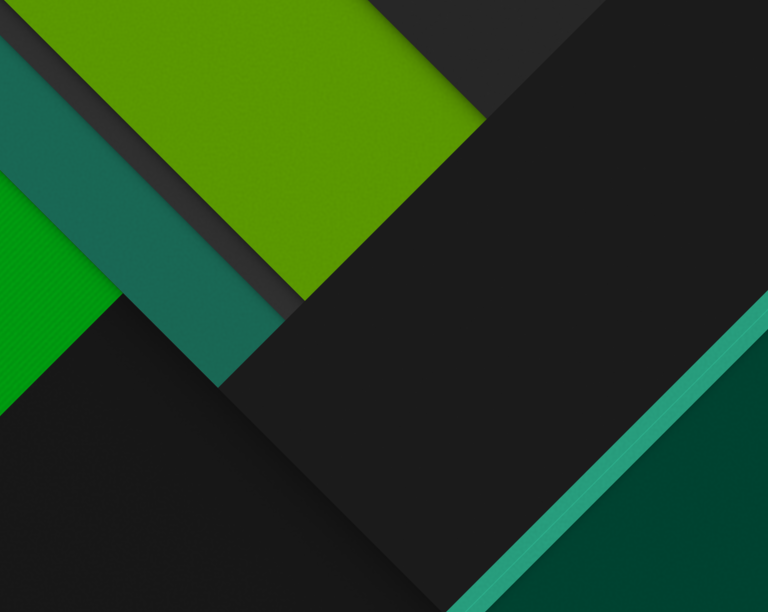
Give the GLSL for this background, as a Shadertoy shader.

```glsl
// Overlapping flat sheets laid along the two diagonals, like cut paper.
// Each sheet is a band mask in rotated coordinates, painted back to front
// with soft contact shadows and a faint gradient-noise grain.

const vec3 CHARCOAL  = vec3(0.106, 0.106, 0.106);
const vec3 SOOT      = vec3(0.092, 0.092, 0.092);
const vec3 SLATE     = vec3(0.235, 0.235, 0.235);
const vec3 LIME      = vec3(0.355, 0.595, 0.005);
const vec3 TEAL      = vec3(0.098, 0.405, 0.330);
const vec3 GREEN     = vec3(0.000, 0.600, 0.060);
const vec3 MINT      = vec3(0.155, 0.615, 0.490);
const vec3 DEEP_TEAL = vec3(0.000, 0.260, 0.190);

// Positions of the falling edges, along the "across" axis.
const float TEAL_LOW = -0.278, TEAL_HIGH = -0.057;
const float LIME_LOW = 0.0065, LIME_HIGH = 0.601;
// Positions of the rising edges, along the "along" axis.
const float GREEN_END = 0.680, PANEL_START = 0.990;
const float MINT_START = 1.7288, MINT_END = 1.7925;

// Antialiased step: 0 below the edge, 1 above it.
float above(float x, float edge, float blur) {
    return smoothstep(edge - blur, edge + blur, x);
}

float band(float x, float low, float high, float blur) {
    return above(x, low, blur) * (1.0 - above(x, high, blur));
}

// Darkening factor that fades out over a distance from a casting edge.
float shadow(float dist, float reach, float strength) {
    return 1.0 - strength * exp(-max(dist, 0.0) / reach);
}

vec2 hashGradient(vec2 cell) {
    vec2 h = vec2(dot(cell, vec2(127.1, 311.7)), dot(cell, vec2(269.5, 183.3)));
    return 2.0 * fract(sin(h) * 43758.5) - 1.0;
}

float gradientNoise(vec2 p) {
    vec2 i = floor(p), f = fract(p);
    vec2 w = f * f * f * (f * (f * 6.0 - 15.0) + 10.0);
    float a = dot(hashGradient(i), f);
    float b = dot(hashGradient(i + vec2(1, 0)), f - vec2(1, 0));
    float c = dot(hashGradient(i + vec2(0, 1)), f - vec2(0, 1));
    float d = dot(hashGradient(i + vec2(1, 1)), f - vec2(1, 1));
    return mix(mix(a, b, w.x), mix(c, d, w.x), w.y);
}

// Slate base with the lime and teal strips and their shadows.
vec3 upperStrips(float across, float blur) {
    float groove = mix(0.80, 1.0, above(across, 0.3, 0.1));
    vec3 color = SLATE * groove * shadow(LIME_LOW - across, 0.012, 0.35);

    vec3 lime = LIME * shadow(LIME_HIGH - across, 0.016, 0.35);
    color = mix(color, lime, band(across, LIME_LOW, LIME_HIGH, blur));

    vec3 teal = TEAL * shadow(TEAL_HIGH - across, 0.008, 0.25);
    return mix(color, teal, band(across, TEAL_LOW, TEAL_HIGH, blur));
}

// Dark sheet below the strips, with the ridged green sheet over its end.
vec3 lowerSheet(float across, float along, float blur) {
    float depth = TEAL_LOW - across;
    vec3 soot = SOOT * shadow(depth, 0.055, 0.28);
    float ridges = 1.0 + 0.025 * sin(along * 520.0);
    vec3 green = GREEN * ridges * shadow(depth, 0.012, 0.22);
    return mix(green, soot, above(along, GREEN_END, blur));
}

// Wide dark panel closed by a creased mint stripe and a deep teal corner.
vec3 rightPanel(float along, float blur) {
    float crease = band(along, 1.7595, 1.7615, blur);
    vec3 mint = MINT * (1.0 + 0.12 * crease);
    vec3 color = mix(CHARCOAL, mint, above(along, MINT_START, blur));
    vec3 corner = DEEP_TEAL * shadow(along - MINT_END, 0.008, 0.15);
    return mix(color, corner, above(along, MINT_END, blur));
}

void mainImage(out vec4 fragColor, in vec2 fragCoord) {
    vec2 p = fragCoord / iResolution.y;
    float blur = 1.2 / iResolution.y;

    // Diagonal axes, both zero at the upper left corner.
    float across = p.x + p.y - 1.0;
    float along = p.x - p.y + 1.0;

    // Stack the sheets.
    vec3 color = upperStrips(across, blur);
    color = mix(color, rightPanel(along, blur), above(along, PANEL_START, blur));
    color = mix(lowerSheet(across, along, blur), color, above(across, TEAL_LOW, blur));

    // Paper grain.
    color *= 1.0 + 0.035 * gradientNoise(p * 180.0);

    fragColor = vec4(color, 1.0);
}
```
